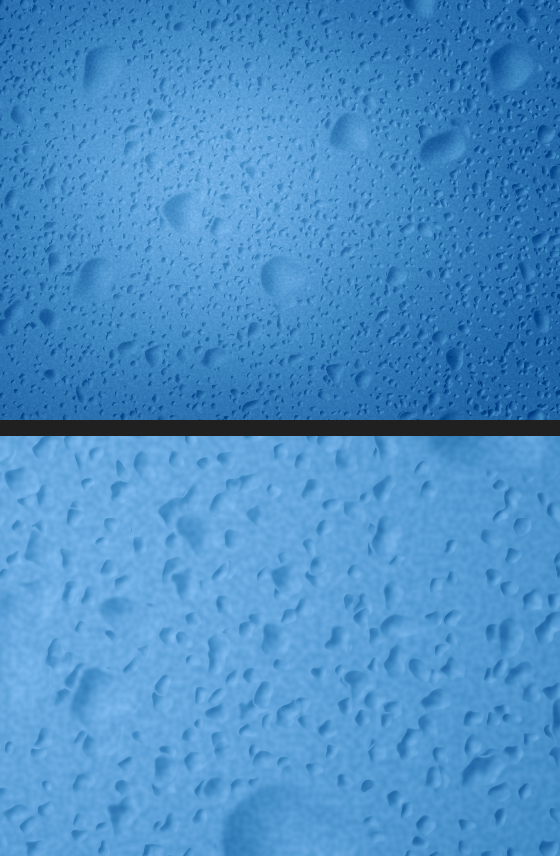
Top: the whole. Bottom: its middle third, enlarged.
Write a WebGL 2 fragment shader that draws this texture.

```glsl
#version 300 es
precision highp float;
// Water drops beaded on a blue painted sheet, lit by one broad soft glow.
// Four sizes of jittered, warped ellipses merge as metaballs; their slope
// gives a shaded flank and a bright rim. Fine gradient noise adds the grain.

uniform vec2 u_resolution;
out vec4 fragColor;

// Colour ramp and glow (positions in canvas heights)
const vec3 DEEP_BLUE = vec3(0.085, 0.355, 0.615);
const vec3 MID_BLUE = vec3(0.25, 0.545, 0.775);
const vec3 PALE_BLUE = vec3(0.445, 0.695, 0.905);
const vec2 GLOW_CENTRE = vec2(0.52, 0.55);
const vec2 GLOW_SIZE = vec2(0.53, 0.43);
const float BASE_TONE = 0.10;
const float GLOW_TONE = 0.86;

// Drop layers, from large to small
const int LAYERS = 4;
const float CELL[LAYERS] = float[](0.185, 0.082, 0.038, 0.0235);
const float DENSITY[LAYERS] = float[](0.36, 0.42, 0.50, 0.86);
const float MIN_RADIUS[LAYERS] = float[](0.20, 0.19, 0.20, 0.27);
const float MAX_RADIUS[LAYERS] = float[](0.40, 0.38, 0.40, 0.50);
const float STRENGTH[LAYERS] = float[](0.80, 0.95, 1.0, 1.0);

const vec2 SHADE_DIR = vec2(0.88, -0.47);
const float BODY_SHADE = 0.07;
const float FLANK_SHADE = 0.27;
const float RIM_LIGHT = 0.19;
const float WARP = 0.20;
const float GRAIN = 0.17;

vec2 hash22(vec2 p) {
    vec3 q = fract(vec3(p.xyx) * vec3(0.1031, 0.1030, 0.0973));
    q += dot(q, q.yzx + 33.33);
    return fract((q.xx + q.yz) * q.zy);
}

float gradDot(vec2 cell, vec2 offset) {
    float angle = 6.28318 * hash22(cell + 71.0).x;
    return dot(vec2(cos(angle), sin(angle)), offset);
}

float gradientNoise(vec2 p) {
    vec2 i = floor(p), f = fract(p);
    vec2 u = f * f * f * (f * (f * 6.0 - 15.0) + 10.0);
    vec2 e = vec2(0.0, 1.0);
    float low = mix(gradDot(i, f), gradDot(i + e.yx, f - e.yx), u.x);
    float high = mix(gradDot(i + e, f - e), gradDot(i + 1.0, f - 1.0), u.x);
    return mix(low, high, u.y);
}

// Metaball height in x, inward slope in yz; p is in cell units
vec3 dropField(vec2 p, float density, float rMin, float rMax, float seed) {
    vec2 home = floor(p);
    vec3 field = vec3(0.0);
    for (int y = -1; y <= 1; y++)
    for (int x = -1; x <= 1; x++) {
        vec2 cell = home + vec2(x, y);
        vec2 place = hash22(cell + seed);
        vec2 shape = hash22(cell + seed + 137.0);
        vec2 kind = hash22(cell + seed + 291.0);
        if (kind.x > density) continue;
        float radius = mix(rMin, rMax, shape.x * shape.x);
        float stretch = mix(1.0, 1.65, kind.y * kind.y);
        float tilt = 1.2 + 2.2 * (shape.y - 0.5);
        vec2 axis = vec2(cos(tilt), sin(tilt));
        vec2 d = (p - cell - 0.1 - 0.8 * place) / radius;
        vec2 q = vec2(dot(d, axis) / stretch, dot(d, vec2(-axis.y, axis.x)));
        float inside = max(0.0, 1.0 - dot(q, q));
        vec2 g = -4.0 * inside * vec2(q.x / stretch, q.y);
        field.x += inside * inside;
        field.yz += g.x * axis + g.y * vec2(-axis.y, axis.x);
    }
    return field;
}

// Tone change made by all drops; larger ones clear the smaller ones away
float dropTone(vec2 p) {
    float tone = 0.0, room = 1.0;
    float patchy = gradientNoise(p * 4.0 + 9.0);
    float rim = RIM_LIGHT * mix(0.75, 1.5, smoothstep(0.6, 1.2, p.x));
    for (int i = 0; i < LAYERS; i++) {
        vec2 q = p / CELL[i];
        float seed = 17.0 + 53.0 * float(i);
        vec2 bend = vec2(gradientNoise(q * 2.3 + seed), gradientNoise(q * 2.3 - seed));
        float density = DENSITY[i] + (i > 1 ? 0.35 * patchy : 0.0);
        vec3 f = dropField(q + WARP * bend, density, MIN_RADIUS[i], MAX_RADIUS[i], seed);
        float cover = smoothstep(0.08, 0.30, f.x) * room;
        float slope = clamp(dot(f.yz, SHADE_DIR), -1.5, 1.5);
        float shade = -BODY_SHADE - FLANK_SHADE * max(slope, 0.0) + rim * max(-slope, 0.0);
        tone += cover * STRENGTH[i] * shade;
        room *= 1.0 - smoothstep(0.0, 0.10, f.x);
    }
    return tone;
}

void main() {
    vec2 p = gl_FragCoord.xy / u_resolution.y;

    // Soft glow with slow unevenness
    vec2 g = (p - GLOW_CENTRE) / GLOW_SIZE;
    float tone = BASE_TONE + GLOW_TONE * exp(-dot(g, g));
    tone += 0.07 * gradientNoise(p * 3.0 + 4.0);

    // Drops and paint grain
    tone += dropTone(p);
    float grain = gradientNoise(p * 190.0) + 0.6 * gradientNoise(p * 97.0 + 31.0);
    tone += GRAIN * grain * mix(0.6, 1.1, clamp(tone, 0.0, 1.0));

    // Three-stop blue ramp, open at both ends
    vec3 colour = tone < 0.5 ? mix(DEEP_BLUE, MID_BLUE, tone * 2.0)
                             : mix(MID_BLUE, PALE_BLUE, tone * 2.0 - 1.0);
    fragColor = vec4(clamp(colour, 0.0, 1.0), 1.0);
}
```
